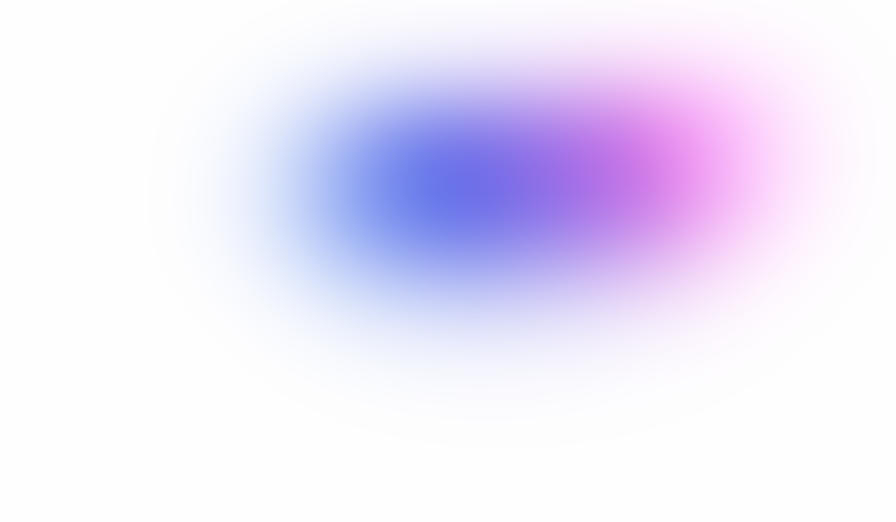
Write a WebGL 1 fragment shader that draws this background.

```glsl
precision highp float;
// A soft oval glow on near-white, running from blue through violet to pink.
// Coverage is a super-Gaussian falloff with a slightly tilted long axis;
// its colour comes from a leaning horizontal ramp of overlapping blends.

#define GLOW_CENTER vec2(0.592, 0.655)
#define HALF_WIDTH 0.232
#define HALF_TOP 0.170
#define HALF_BOTTOM 0.188
#define AXIS_TILT 0.103
#define RAMP_LEAN 0.204
#define SIDE_POWER 3.4
#define TOP_POWER 2.4
#define BOTTOM_POWER 2.1

uniform vec2 u_resolution;

const vec3 PAPER = vec3(0.997, 0.996, 0.998);
const vec3 SKY = vec3(0.37, 0.54, 0.94);
const vec3 INDIGO = vec3(0.38, 0.43, 0.91);
const vec3 ORCHID = vec3(0.86, 0.44, 0.90);
const vec3 PINK = vec3(0.98, 0.50, 0.97);

// Offset from the glow's centre, measured from its tilted long axis.
vec2 glowOffset(vec2 uv) {
  vec2 d = uv - GLOW_CENTER;
  d.y -= AXIS_TILT * d.x;
  return d;
}

// Opacity: one half at each half-extent, with a fuller, rounder underside.
float glowCoverage(vec2 d) {
  float side = abs(d.x) / HALF_WIDTH;
  float below = HALF_BOTTOM * (1.0 - 0.1 * min(side * side, 4.0));
  float rise = d.y > 0.0
    ? pow(d.y / HALF_TOP, TOP_POWER)
    : pow(-d.y / below, BOTTOM_POWER);
  return exp2(-pow(side, SIDE_POWER) - rise);
}

// Horizontal hue ramp.
vec3 glowColor(float x) {
  vec3 color = mix(SKY, INDIGO, smoothstep(0.28, 0.54, x));
  color = mix(color, ORCHID, smoothstep(0.46, 0.80, x));
  return mix(color, PINK, smoothstep(0.70, 0.88, x));
}

void main() {
  vec2 uv = gl_FragCoord.xy / u_resolution;
  vec2 d = glowOffset(uv);
  vec3 tint = glowColor(uv.x + RAMP_LEAN * d.y);
  gl_FragColor = vec4(mix(PAPER, tint, glowCoverage(d)), 1.0);
}
```
